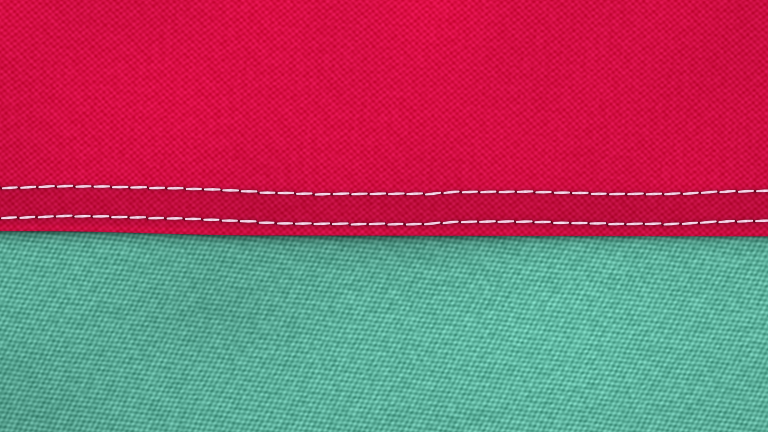
Reproduce this texture procedurally as a Shadertoy shader.

```glsl
// Red woven cloth with a double-stitched hem lying over green woven cloth.

const float STITCH_PITCH = 0.0426;
const float ROW_GAP = 0.0695;

float hash(vec2 p) {
    return fract(sin(dot(p, vec2(127.1, 311.7))) * 43758.5453);
}

float noise(vec2 p) {
    vec2 cell = floor(p), f = fract(p);
    f = f * f * (3.0 - 2.0 * f);
    float low = mix(hash(cell), hash(cell + vec2(1, 0)), f.x);
    float high = mix(hash(cell + vec2(0, 1)), hash(cell + vec2(1, 1)), f.x);
    return mix(low, high, f.y);
}

vec2 rotate(vec2 p, float angle) {
    float c = cos(angle), s = sin(angle);
    return vec2(c * p.x - s * p.y, s * p.x + c * p.y);
}

float bump(float x, float center, float width) {
    float d = (x - center) / width;
    return exp(-d * d);
}

// Interlaced thread height, centred on zero
float weave(vec2 p, vec2 pitch, float angle) {
    vec2 q = rotate(p, angle) / pitch;
    q += 0.3 * (vec2(noise(p * 14.0), noise(p * 14.0 + 31.0)) - 0.5);
    float threads = sin(3.14159 * q.x) * sin(3.14159 * q.y);
    float fibre = noise(q * 1.3 + 7.0) - 0.5;
    return 0.65 * threads + 0.65 * fibre;
}

// Height of the upper stitch row along the hem
float stitchLine(float x) {
    return 0.565 + 0.004 * bump(x, 0.17, 0.12)
         - 0.014 * smoothstep(0.35, 0.75, x)
         + 0.005 * smoothstep(0.98, 1.06, x)
         - 0.005 * smoothstep(1.2, 1.45, x)
         + 0.007 * smoothstep(1.52, 1.75, x);
}

float hemEdge(float x) {
    return 0.465 - 0.009 * smoothstep(0.1, 0.6, x) - 0.0017 * x;
}

vec3 redCloth(vec2 p, float threads) {
    vec3 color = mix(vec3(0.78, 0.03, 0.21), vec3(0.87, 0.08, 0.31), 0.5 + threads);
    float light = 0.98 + 0.06 * bump(p.x, 0.8, 0.65) * smoothstep(0.5, 0.75, p.y);
    light += 0.05 * (noise(p * 5.0) - 0.5);
    light -= 0.05 * smoothstep(1.45, 1.8, p.x) * smoothstep(0.7, 1.0, p.y);
    return color * light;
}

vec3 greenCloth(vec2 p, float threads, float depth) {
    vec3 color = mix(vec3(0.29, 0.61, 0.53), vec3(0.42, 0.75, 0.67), 0.53 + 1.25 * threads);
    float light = 1.0 + 0.05 * (noise(p * 3.0) - 0.5);
    light -= 0.08 * bump(p.x, 0.5, 0.25) * bump(p.y, 0.3, 0.14);
    light -= 0.08 * bump(p.x, 0.0, 0.3) * bump(p.y, 0.0, 0.2);
    light += 0.06 * bump(p.x, 1.2, 0.5) * bump(p.y, 0.2, 0.2);
    // Soft shade and narrow contact shadow below the hem
    float reach = 0.018 + 0.018 * bump(p.x, 0.85, 0.3);
    float shade = 0.28 * exp(-depth / reach) + 0.36 * exp(-depth / 0.006);
    shade *= 0.75 + 0.25 * bump(p.x, 0.8, 0.45) + 0.2 * bump(p.x, 0.1, 0.15);
    return color * light * (1.0 - shade);
}

// Thread coverage in x, needle-hole and thread shade in y
vec2 stitchRow(vec2 p, float rowY, float phase, float seed, float px) {
    float s = (p.x - phase) / STITCH_PITCH;
    float id = floor(s);
    vec2 q = vec2((fract(s) - 0.5) * STITCH_PITCH, p.y - rowY);
    float jitter = hash(vec2(id, seed)) - 0.5;
    q.y -= 0.0014 * jitter + 0.045 * q.x;
    float halfLength = STITCH_PITCH * (0.39 + 0.03 * jitter);
    vec2 nearest = vec2(clamp(q.x, -halfLength, halfLength), 0.0);
    float radius = 0.0031 - 0.0008 * abs(q.x) / halfLength;
    float d = length(q - nearest) - radius;
    float thread = 1.0 - smoothstep(-0.6 * px, 0.6 * px, d);
    vec2 hole = vec2(abs(q.x) - 0.5 * STITCH_PITCH, q.y + 0.001);
    float shade = 0.4 * exp(-dot(hole, hole) / 0.000012);
    shade += 0.25 * exp(-max(d, 0.0) / 0.003);
    return vec2(thread, shade);
}

vec3 sewThread(vec3 cloth, vec2 stitch, float grain) {
    cloth *= 1.0 - min(stitch.y, 0.55);
    vec3 thread = mix(vec3(0.75, 0.38, 0.52), vec3(0.96, 0.85, 0.92), 0.8 + 0.3 * grain);
    return mix(cloth, thread, stitch.x);
}

void mainImage(out vec4 fragColor, in vec2 fragCoord) {
    float px = 1.0 / iResolution.y;
    vec2 p = fragCoord * px;
    float rowY = stitchLine(p.x);
    float depth = hemEdge(p.x) - p.y;

    // Red hem: darker folded band and a lit lip
    vec3 red = redCloth(p, weave(p, vec2(0.0082, 0.0074), 0.08));
    float band = smoothstep(rowY + 0.006, rowY - 0.006, p.y);
    red *= 1.0 - 0.08 * band;
    red *= 1.0 + 0.08 * bump(depth, -0.009, 0.006);
    float grain = noise(p * 260.0);
    red = sewThread(red, stitchRow(p, rowY, 0.044, 1.0, px), grain);
    red = sewThread(red, stitchRow(p, rowY - ROW_GAP, 0.042, 2.0, px), grain);

    // Green cloth beneath
    float twill = weave(p, vec2(0.0098, 0.0068), -0.5);
    vec3 green = greenCloth(p, twill, max(depth, 0.0));

    float below = smoothstep(-0.7 * px, 0.7 * px, depth);
    fragColor = vec4(clamp(mix(red, green, below), 0.0, 1.0), 1.0);
}
```
